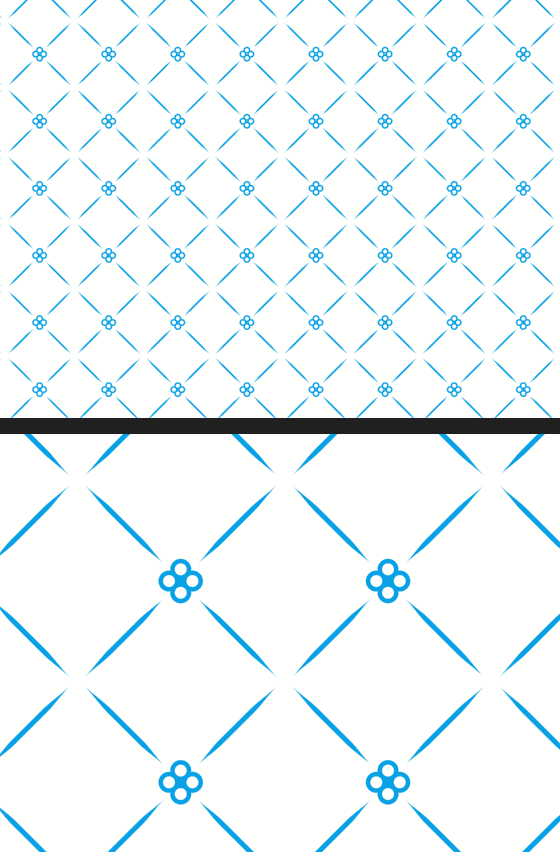
Top: the whole. Bottom: its middle third, enlarged.
Give the GLSL for this pattern, as a Shadertoy shader.

```glsl
// Diamond trellis on white: small four-ringed blossoms sit on a rectangular grid,
// joined by diagonal strokes that taper at both ends and stop short of each crossing.
// One cell is repeated with fract and folded by symmetry; lengths are in canvas heights.

const vec3 PAPER = vec3(1.0, 1.0, 0.995);
const vec3 INK = vec3(0.03, 0.63, 0.90);

const vec2 PITCH = vec2(0.1653, 0.1605);         // spacing of the blossoms
const vec2 FIRST_BLOSSOM = vec2(0.0948, 0.8704); // centre of the top left blossom

const float PETAL_OFFSET = 0.00935;
const float PETAL_RADIUS = 0.00656;
const float PETAL_HALF_WIDTH = 0.00180;
const float HEART_RADIUS = 0.0022;

const vec2 STROKE_START = vec2(0.0150, 0.0152);  // end beside the blossom
const vec2 STROKE_END = vec2(0.0755, 0.0755);    // end beside the crossing
const float STROKE_HALF_WIDTH = 0.0020;

// Share of a soft pixel covered by a band around distance zero
float bandCoverage(float dist, float halfWidth, float soft) {
    float upper = clamp(0.5 + (halfWidth - dist) / soft, 0.0, 1.0);
    float lower = clamp(0.5 - (halfWidth + dist) / soft, 0.0, 1.0);
    return upper - lower;
}

// Position relative to the nearest grid point
vec2 repeatCell(vec2 p, vec2 origin, vec2 pitch) {
    return (fract((p - origin) / pitch + 0.5) - 0.5) * pitch;
}

// Four touching rings around a small filled heart
float blossom(vec2 p, float offset, float radius, float halfWidth, float soft) {
    vec2 q = abs(p);
    q = q.x > q.y ? q : q.yx;
    float ring = length(q - vec2(offset, 0.0)) - radius;
    float heart = clamp(0.5 + (HEART_RADIUS - length(p)) / soft, 0.0, 1.0);
    return max(bandCoverage(ring, halfWidth, soft), heart);
}

// Straight stroke from a to b, widest in the middle
float taperedStroke(vec2 p, vec2 a, vec2 b, float halfWidth, float soft) {
    vec2 along = b - a;
    vec2 fromStart = p - a;
    float t = dot(fromStart, along) / dot(along, along);
    float dist = abs(fromStart.x * along.y - fromStart.y * along.x) / length(along);
    float taper = smoothstep(-0.03, 0.28, t) * smoothstep(1.03, 0.68, t);
    return bandCoverage(dist, halfWidth * taper, soft);
}

void mainImage(out vec4 fragColor, in vec2 fragCoord) {
    vec2 p = fragCoord / iResolution.y;
    float soft = 1.2 / iResolution.y;

    vec2 cell = repeatCell(p, FIRST_BLOSSOM, PITCH);

    // Folding into one quadrant draws all four strokes at once
    float ink = taperedStroke(abs(cell), STROKE_START, STROKE_END, STROKE_HALF_WIDTH, soft);
    ink = max(ink, blossom(cell, PETAL_OFFSET, PETAL_RADIUS, PETAL_HALF_WIDTH, soft));

    fragColor = vec4(mix(PAPER, INK, ink), 1.0);
}
```
